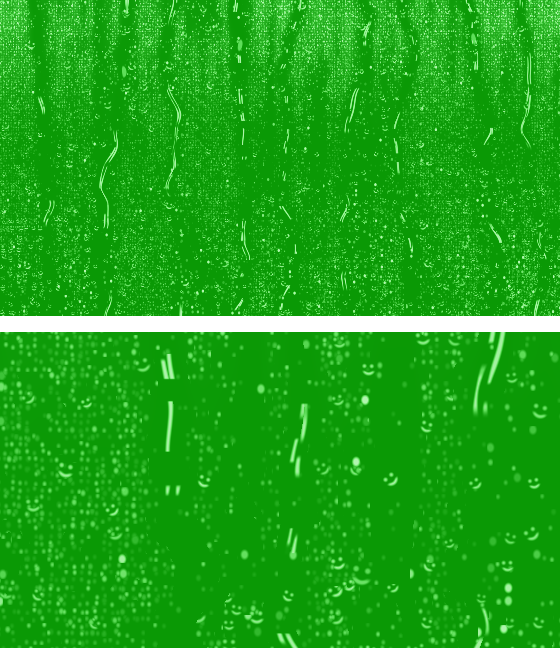
Top, the full canvas; bottom, a detail of the centre.
Give the GLSL for this texture, as a Shadertoy shader.

```glsl
// Rain on green glass: fine mist, small glinting drops and broken vertical rivulets.
#define BASE vec3(0.04, 0.60, 0.02)
#define PALE vec3(0.37, 0.87, 0.35)
#define GLINT vec3(0.70, 0.96, 0.69)
#define SOFTNESS 0.0017
#define MIST_CELLS 125.0
#define MIST_GAIN 1.0
#define RIVULETS 9
#define CLEAR_WIDTH 0.045
#define STROKE_WIDTH 0.0019

vec2 hash2(vec2 p) {
    vec3 q = fract(p.xyx * vec3(0.1031, 0.1030, 0.0973));
    q += dot(q, q.yzx + 33.33);
    return fract((q.xx + q.yz) * q.zy);
}

float noise(vec2 p) {
    vec2 i = floor(p), f = fract(p);
    f = f * f * (3.0 - 2.0 * f);
    return mix(mix(hash2(i).x, hash2(i + vec2(1, 0)).x, f.x),
               mix(hash2(i + vec2(0, 1)).x, hash2(i + vec2(1, 1)).x, f.x), f.y);
}

float fill(float distance, float radius) {
    return 1.0 - smoothstep(radius - SOFTNESS, radius + SOFTNESS, distance);
}

// Tiny specks, one per jittered cell
float specks(vec2 p, float cells, float radius, float density) {
    vec2 id = floor(p * cells);
    vec2 jitter = hash2(id + 7.0), kind = hash2(id + 91.0);
    vec2 offset = (fract(p * cells) - 0.5 - 0.5 * (jitter - 0.5)) / cells;
    offset.y *= 0.8;
    float shine = 0.18 + 0.82 * kind.y * kind.y;
    return fill(length(offset), radius) * step(kind.x, density) * shine;
}

// Drops with a lit lower rim and a pair of upper glints
float drops(vec2 p, float cells, float radius, float density) {
    vec2 id = floor(p * cells);
    vec2 jitter = hash2(id + 23.0), kind = hash2(id + 57.0);
    vec2 q = (fract(p * cells) - 0.5 - 0.45 * (jitter - 0.5)) / cells;
    float tilt = (jitter.x - 0.5) * 1.6;
    q = mat2(cos(tilt), sin(tilt), -sin(tilt), cos(tilt)) * q;
    float r = radius * (0.65 + 0.45 * jitter.y);
    float rim = fill(abs(length(q) - r * 0.75), r * 0.19);
    rim *= 1.0 - smoothstep(-0.65 * r, -0.15 * r, q.y);
    float glints = fill(length(vec2(abs(q.x + 0.1 * r), q.y) - r * vec2(0.55, 0.4)), r * 0.24);
    return max(rim, glints * 0.85) * step(kind.x, density) * (0.6 + 0.4 * kind.y);
}

float rivuletPath(float y, float seed) {
    float drift = (hash2(vec2(seed, 5)).x - 0.4) * 0.14;
    return drift * (0.5 - y) + 0.07 * (noise(vec2(y * 5.0, seed)) - 0.5)
         + 0.026 * (noise(vec2(y * 17.0, seed + 40.0)) - 0.5);
}

void mainImage(out vec4 fragColor, in vec2 fragCoord) {
    vec2 p = fragCoord / iResolution.y;
    float aspect = iResolution.x / iResolution.y;
    float top = smoothstep(0.5, 1.0, p.y);
    float bottom = 1.0 - smoothstep(0.08, 0.6, p.y);
    float strokes = 0.0, clear = 1.0;

    // Rivulets: paired broken edges inside a wiped band
    for (int i = 0; i < RIVULETS; i++) {
        float seed = float(i) * 3.0 + 11.0;
        vec2 kind = hash2(vec2(seed, 2));
        float x = aspect * (float(i) + 0.1 + 0.8 * kind.x) / float(RIVULETS);
        float path = x + rivuletPath(p.y, seed);
        float slope = (x + rivuletPath(p.y + 0.004, seed) - path) / 0.004;
        float side = (p.x - path) / sqrt(1.0 + slope * slope);
        float beaded = step(0.6, kind.y);
        float run = smoothstep(0.55, 0.62, noise(vec2(p.y * mix(9.0, 38.0, beaded), seed + 70.0)));
        float breaks = smoothstep(0.2, 0.45, noise(vec2(p.y * 48.0, seed + step(0.0, side))));
        float gap = 0.0008 + 0.005 * noise(vec2(p.y * 15.0, seed + 20.0));
        float swell = STROKE_WIDTH * (0.5 + noise(vec2(p.y * 33.0, seed + 9.0)));
        float edge = fill(abs(abs(side) - gap), swell);
        strokes = max(strokes, edge * run * breaks * mix(0.65, 1.0, max(bottom, kind.x)));

        float band = CLEAR_WIDTH * (0.3 + 0.7 * kind.x);
        clear *= mix(0.08, 1.0, smoothstep(0.2 * band, band, abs(side)));

        // Occasional pale hanging bead
        float height = 0.6 + 0.35 * kind.y;
        vec2 bead = vec2(side, (p.y - height) * 0.4);
        strokes = max(strokes, fill(length(bead), 0.007) * 0.5 * step(0.82, kind.x));
    }

    // Mist grows toward the top and parts into ragged vertical streaks
    float streak = 0.6 * noise(vec2(p.x * 13.0, p.y * 1.8)) + 0.4 * noise(vec2(p.x * 42.0, p.y * 4.0));
    streak = smoothstep(0.2, 0.68, streak);
    float patches = 0.55 + 0.9 * noise(p * vec2(30.0, 14.0) + 8.0);
    float rightHaze = smoothstep(0.72, 0.95, p.x / aspect) * 0.25;
    float density = clear * patches * (streak * (0.68 + 0.6 * top) + rightHaze + 0.06 + 0.1 * top);
    float mist = specks(p, MIST_CELLS, 0.0017, density);
    mist = max(mist, specks(p + 3.7, MIST_CELLS * 0.71, 0.0023, density * 0.5));
    mist *= MIST_GAIN * (0.55 + 0.6 * top + 0.15 * bottom);
    mist += 0.11 * top * density;

    // Bright flecks that gather in columns low on the glass
    float columns = smoothstep(0.3, 0.75, noise(vec2(p.x * 26.0, p.y * 3.0) + 31.0));
    float corners = smoothstep(0.2, 0.5, abs(p.x / aspect - 0.5)) * bottom;
    float fleckDensity = columns * (0.06 + 0.22 * bottom + 0.25 * corners + 0.1 * top);
    float flecks = specks(p + 9.4, 62.0, 0.0036, fleckDensity) * 1.15;

    // Drops: large and few above, small and many below
    float wet = mix(0.45, 1.0, clear);
    float beads = drops(p, 16.0, 0.012, 0.12 + 0.3 * top) * 0.9;
    beads = max(beads, drops(p + 1.3, 34.0, 0.0075, wet * (0.16 + 0.26 * bottom)));
    beads = max(beads, drops(p + 5.1, 41.0, 0.0072, wet * (0.1 * bottom + 0.35 * corners)));

    float light = clamp(max(max(mist, flecks), max(beads, strokes)), 0.0, 1.0);
    vec3 color = mix(BASE, PALE, min(light * 2.0, 1.0));
    color = mix(color, GLINT, max(light * 2.0 - 1.0, 0.0));
    fragColor = vec4(color, 1.0);
}
```
